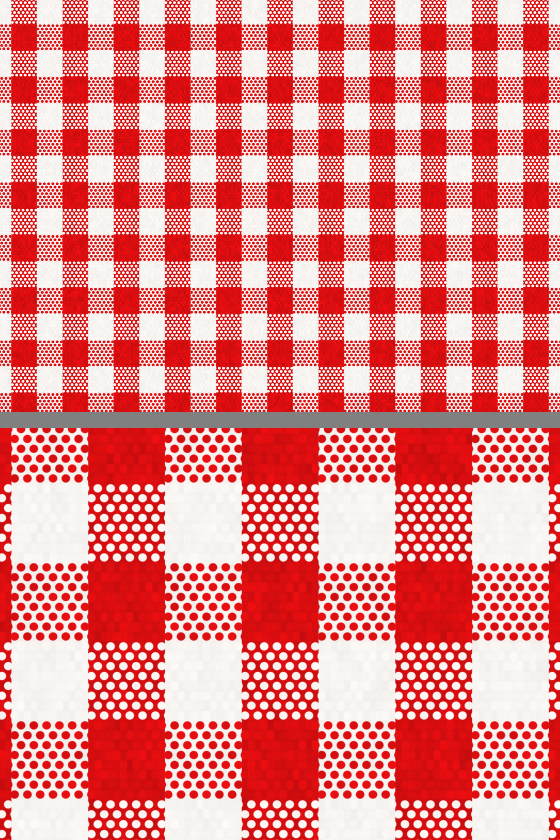
Top: the whole. Bottom: its middle third, enlarged.
Reproduce this pattern procedurally as a WebGL 1 fragment shader.

```glsl
precision highp float;
// Red and white gingham cloth: striped warp and weft threads in a plain weave.
// Each weft float is an ellipse on a staggered lattice laid over the warp;
// where the two thread colours differ, the floats show up as dots.

uniform vec2 u_resolution;

const vec2 REPEATS = vec2(10.94, 7.82);       // checks across and up the canvas
const vec2 RED_START = vec2(0.221, 0.863);    // where a red band begins, in repeats
const vec2 THREADS = vec2(24.0, 16.0);        // warp and weft threads per repeat
const vec2 FLOAT_RADIUS = vec2(0.67, 0.42);   // weft float size, in threads
const float MIN_SOFTNESS = 0.18;              // fuzz on the edge of a float
const vec3 RED = vec3(0.855, 0.052, 0.060);
const vec3 WHITE = vec3(0.968, 0.957, 0.948);
const float RED_GRAIN = 0.11;
const float WHITE_GRAIN = 0.028;
const float RELIEF = 0.05;                    // shading between raised threads

float hash(vec2 p) {
  return fract(sin(dot(p, vec2(12.99, 78.23))) * 4375.5);
}

// 1 inside the red half of each repeat, 0 in the white half.
float redBand(float x, float blur) {
  float fromCentre = abs(fract(x + 0.25) - 0.5);
  return 1.0 - smoothstep(0.25 - blur, 0.25 + blur, fromCentre);
}

// Coverage of the weft floats, staggered by one warp thread on each row.
float weftFloat(vec2 thread, vec2 pixel) {
  float row = floor(thread.y);
  vec2 offset = vec2(mod(thread.x + row + 0.5, 2.0) - 1.0, fract(thread.y) - 0.5);
  vec2 blur = 0.5 * pixel / FLOAT_RADIUS;
  float softness = max(MIN_SOFTNESS, max(blur.x, blur.y));
  float d = length(offset / FLOAT_RADIUS);
  return 1.0 - smoothstep(1.0 - softness, 1.0 + softness, d);
}

// Uneven yarn: drifting thickness plus small changes at every crossing.
float yarnGrain(vec2 thread) {
  float slub = sin(thread.x * 0.83 + 1.7 * sin(thread.y * 0.37))
             + sin(thread.y * 1.13 + 1.9 * sin(thread.x * 0.29));
  float crossing = hash(floor(thread)) - 0.5;
  return 0.12 * slub + crossing;
}

void main() {
  vec2 cell = gl_FragCoord.xy / u_resolution * REPEATS - RED_START;
  vec2 cellPixel = REPEATS / u_resolution;
  vec2 thread = cell * THREADS;

  // Thread colours, then which thread lies on top
  float warpRed = redBand(cell.x, 0.7 * cellPixel.x);
  float weftRed = redBand(cell.y, 0.7 * cellPixel.y);
  float weftOnTop = weftFloat(thread, cellPixel * THREADS);
  float redness = mix(warpRed, weftRed, weftOnTop);

  // Fabric surface
  float grain = yarnGrain(thread) * mix(WHITE_GRAIN, RED_GRAIN, redness);
  float relief = RELIEF * (weftOnTop - 0.5) * mix(0.25, 1.0, redness);
  vec3 color = mix(WHITE, RED, redness) * (1.0 + grain + relief);

  gl_FragColor = vec4(clamp(color, 0.0, 1.0), 1.0);
}
```
